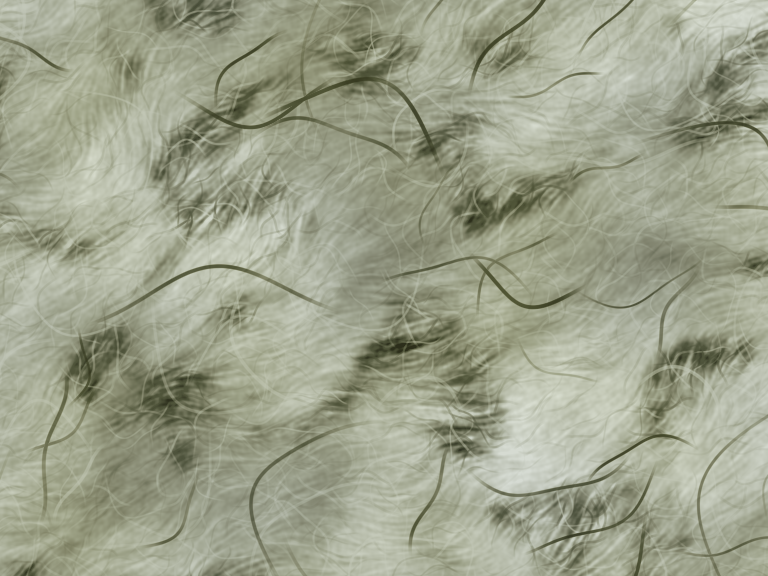
Write a WebGL 2 fragment shader that draws this texture.

```glsl
#version 300 es
precision highp float;

uniform vec2 u_resolution;
out vec4 fragColor;

const float TAU = 6.2831853;

vec2 hash2(vec2 p) {
    vec3 q = fract(p.xyx * vec3(0.1031, 0.1030, 0.0973));
    q += dot(q, q.yzx + 33.33);
    return fract((q.xx + q.yz) * q.zy);
}

vec2 heading(float angle) {
    return vec2(cos(angle), sin(angle));
}

vec2 rotate(vec2 p, float angle) {
    vec2 d = heading(angle);
    return vec2(dot(p, d), dot(p, vec2(-d.y, d.x)));
}

float corner(vec2 cell, vec2 offset) {
    return dot(heading(TAU * hash2(cell).x), offset);
}

float gradientNoise(vec2 p) {
    vec2 i = floor(p), f = p - i;
    vec2 u = f * f * f * (f * (f * 6.0 - 15.0) + 10.0);
    vec2 e = vec2(1.0, 0.0);
    return mix(mix(corner(i, f), corner(i + e, f - e), u.x),
               mix(corner(i + e.yx, f - e.yx), corner(i + 1.0, f - 1.0), u.x), u.y);
}

// Direction in which the wool lies
float lay(vec2 p) {
    return 0.4 + 1.7 * gradientNoise(p * 2.3 + 17.0) + 1.1 * gradientNoise(p * 7.0 + 41.0);
}

// Noise averaged along the lay: x = locks, y = single fibres
vec2 combedFibres(vec2 p, float stride) {
    vec2 sum = vec2(0.0);
    for (float side = -1.0; side < 2.0; side += 2.0) {
        vec2 s = p;
        for (int i = 0; i < 5; i++) {
            s += side * stride * heading(lay(s));
            sum += vec2(gradientNoise(s * 34.0 + 60.0), gradientNoise(s * 115.0 + 90.0));
        }
    }
    return sum / 10.0;
}

// One curved, tapering hair along the local x axis
float hair(vec2 q, float halfLength, float bend, float phase, float width, float aa) {
    float x = q.x / halfLength;
    float wave = 4.0 * x + phase;
    float curve = halfLength * (bend * x * x + 0.08 * sin(wave));
    float slope = 2.0 * bend * x + 0.32 * cos(wave);
    float d = abs(q.y - curve) / sqrt(1.0 + slope * slope);
    float body = 1.0 - smoothstep(max(width - aa, 0.0), width + aa, d);
    return body * (1.0 - smoothstep(0.55, 1.0, abs(x)));
}

// Hairs scattered one per cell, turned about the lay by up to the spread
float hairLayer(vec2 p, float cell, float seed, float bend, float spread,
                float width, float density, float aa) {
    vec2 home = floor(p / cell);
    float cover = 0.0;
    for (int j = -1; j <= 1; j++) {
        for (int i = -1; i <= 1; i++) {
            vec2 id = home + vec2(i, j);
            vec2 a = hash2(id + seed), b = hash2(id + seed + 57.0), c = hash2(id + seed + 113.0);
            vec2 centre = (id + a) * cell;
            float angle = lay(centre) + spread * (2.0 * b.x - 1.0);
            float halfLength = cell * mix(0.45, 0.95, b.y);
            float mask = hair(rotate(p - centre, angle), halfLength, bend * (2.0 * c.x - 1.0),
                              TAU * a.x, width * mix(0.6, 1.2, a.y), aa);
            float opacity = step(c.y, density) * mix(0.45, 1.0, fract(c.y * 17.0));
            cover = max(cover, mask * opacity);
        }
    }
    return cover;
}

vec3 woolColour(float tone, float warmth) {
    vec3 c = mix(vec3(0.17, 0.18, 0.12), vec3(0.31, 0.33, 0.24), smoothstep(0.1, 0.32, tone));
    c = mix(c, vec3(0.51, 0.52, 0.43), clamp((tone - 0.32) / 0.19, 0.0, 1.0));
    c = mix(c, vec3(0.62, 0.64, 0.555), clamp((tone - 0.51) / 0.12, 0.0, 1.0));
    c = mix(c, vec3(0.73, 0.75, 0.69), clamp((tone - 0.63) / 0.11, 0.0, 1.0));
    c = mix(c, vec3(0.84, 0.86, 0.82), clamp((tone - 0.74) / 0.12, 0.0, 1.0));
    return c + warmth * vec3(0.012, 0.008, -0.07);
}

void main() {
    vec2 p = gl_FragCoord.xy / u_resolution.y;
    float aa = 0.8 / u_resolution.y;

    // Plump strands with creases between them
    vec2 warp = vec2(gradientNoise(p * 4.0 + 5.0), gradientNoise(p * 4.0 + 29.0));
    vec2 q = rotate(p + 0.1 * warp, 0.6);
    float strand = gradientNoise(q * vec2(2.4, 4.6) + 11.0);
    float crease = 1.0 - smoothstep(0.0, 0.28, abs(strand));
    float cloud = gradientNoise(p * 2.6 + 71.0) + 0.5 * gradientNoise(q * vec2(6.0, 10.0) + 3.0);
    float ragged = gradientNoise(p * 4.2 + 83.0) + 0.35 * gradientNoise(p * 14.0 + 19.0);
    float hollow = crease * smoothstep(-0.1, 0.38, ragged);

    // Short combed fibres and soft mottling, stronger in the hollows
    vec2 fibre = combedFibres(p, 0.0045);
    float mottle = gradientNoise(q * vec2(16.0, 26.0) + 37.0);
    float tone = 0.7 + 0.2 * cloud - 0.065 * crease + 0.04 * mottle;
    tone += 0.12 * fibre.x + 0.26 * fibre.y + 0.035 * gradientNoise(p * 70.0);
    tone -= hollow * max(0.0, 0.25 - 0.7 * fibre.x - 0.9 * fibre.y - 0.15 * mottle);

    // Short fuzz, dark below and pale above, tangled in the hollows
    for (float k = 0.0; k < 4.0; k++) {
        float dark = hairLayer(p, 0.062, 200.0 + 31.0 * k, 0.5, 0.8, 0.0019, 0.65, aa);
        tone = mix(tone, 0.3, dark * (0.13 + 0.6 * hollow));
        float pale = hairLayer(p, 0.078, 400.0 + 37.0 * k, 0.8, 1.4, 0.0018, 0.75, aa);
        tone = mix(tone, 0.8, pale * (0.3 + 0.25 * hollow));
    }

    // Long loose hairs
    float loosePale = hairLayer(p, 0.19, 613.0, 1.2, 1.6, 0.0026, 0.8, aa);
    tone = mix(tone, 0.77, 0.6 * loosePale);
    float looseDark = hairLayer(p, 0.16, 727.0, 0.6, 0.6, 0.0027, 0.4, aa);
    looseDark = max(looseDark, hairLayer(p, 0.3, 839.0, 1.0, 1.0, 0.0031, 0.6, aa));
    float fade = 0.7 + 0.9 * gradientNoise(p * 8.0 + 47.0) + 0.4 * hollow;
    tone = mix(tone, 0.16, looseDark * clamp(fade, 0.2, 0.95));

    float warmth = 0.1 + 0.5 * gradientNoise(p * 4.0 + 131.0) + 0.2 * looseDark;
    fragColor = vec4(woolColour(tone, warmth), 1.0);
}
```
